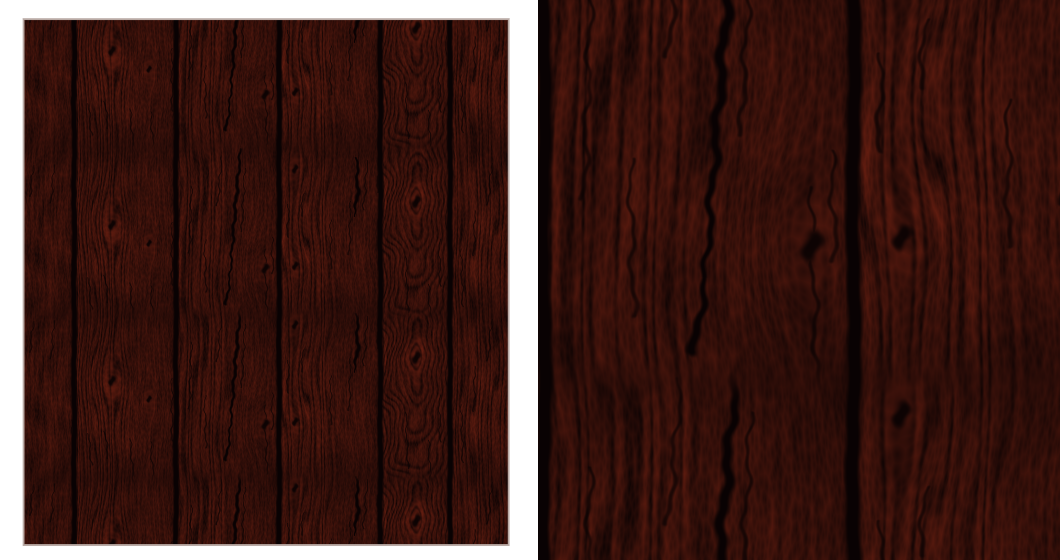
Left: the whole. Right: its middle third, enlarged.
This texture is drawn by a Shadertoy shader. Its source:

```glsl
const float EDGES[7] = float[7](.33, 1.02, 2.42, 3.84, 5.23, 6.19, 6.99);
const float PITCH[6] = float[6](.15, .052, .085, .08, .07, .075);
const vec3 KNOTS[6] = vec3[6](vec3(1.54, .70, .17), vec3(3.65, 1.30, .18),
    vec3(4.06, -.07, .15), vec3(4.06, 1.26, .15), vec3(5.73, .38, .22), vec3(2.05, .95, .12));

vec2 hash2(vec2 c) {
    return fract(sin(vec2(dot(c, vec2(127.1, 311.7)), dot(c, vec2(269.5, 183.3)))) * 43758.5);
}

// Distance to the nearest cell point
float cells(vec2 p) {
    vec2 base = floor(p);
    float nearest = 4.;
    for (int j = -1; j <= 1; j++)
        for (int i = -1; i <= 1; i++) {
            vec2 c = base + vec2(i, j);
            vec2 d = c + hash2(c) - p;
            nearest = min(nearest, dot(d, d));
        }
    return sqrt(nearest);
}

// Split in the wood, tapering from width wa to wb
float slit(vec2 p, vec2 a, vec2 b, float wa, float wb) {
    p.x += .012 * sin(p.y * 19.) + .006 * sin(p.y * 47.);
    vec2 ab = b - a;
    float h = clamp(dot(p - a, ab) / dot(ab, ab), 0., 1.);
    float w = mix(wa, wb, h);
    return 1. - smoothstep(w * .3, w + .012, length(p - a - ab * h));
}

// Brightness of the grain; t runs across the plank
float wood(vec2 q, int id, float t) {
    vec2 w = q;
    float pit = 0., glow = 0.;

    // Knots spread the fibres around a dark core
    for (int i = 0; i < 6; i++) {
        vec2 d = (q - KNOTS[i].xy) / KNOTS[i].z;
        w.x -= .8 * (q.x - KNOTS[i].x) * exp(-dot(d * d, vec2(.7, .15)));
        float r = length(d * vec2(1.2, .75) + .08 * sin(d.yx * 9.));
        pit = max(pit, .9 * (1. - smoothstep(.12, .42, r)));
        glow += .09 * exp(-8. * (r - .6) * (r - .6));
    }
    w.x += .03 * sin(2.75 * q.y + float(id) * 2.) + .009 * sin(5.5 * q.y + 4. * q.x);
    if (id == 1) w.x += .07 * sin(2.75 * q.y - .8) * (1. - t);

    // Growth rings: straight lines, or arches on the fifth plank
    float s = w.x / PITCH[id] + .3 * sin(q.x * 17.) + .25 * sin(q.x * 41.);
    if (id == 4) {
        vec2 d = q - KNOTS[4].xy;
        s = length(vec2(d.x, d.y * .24)) / .062
          + 1.3 * sin(5.5 * q.y + 6. * q.x) * smoothstep(.6, .1, t) + .3 * sin(q.y * 13.);
    }
    float ridge = sin(6.2832 * s) + .3 * sin(12.566 * s + 1.);
    float depth = id == 0 ? .05 : id > 3 ? .12 : mix(.13, .035, smoothstep(.4, .62, t));
    float fibre = cells(vec2(w.x * 26., q.y * 2.6));
    float fleck = cells(vec2(w.x * 52., q.y * 15.));
    float blotch = sin(w.x * 9. + 2. * sin(q.y * 2.75)) * sin(q.y * 5.5 + w.x * 3.);
    float tone = .42 + depth * ridge + .22 * (fibre - .47) + .22 * (fleck - .47)
               + (id == 0 || id == 5 ? .08 : .04) * blotch + glow;

    // Large splits
    pit = max(pit, slit(q, vec2(3.31, -.34), vec2(3.25, .3), .012, .03));
    pit = max(pit, slit(q, vec2(3.25, .3), vec2(3.16, 1.44), .03, .008));
    pit = max(pit, slit(q, vec2(3.16, 1.44), vec2(3.11, 1.78), .006, .026));
    pit = max(pit, slit(q, vec2(4.91, -.22), vec2(4.92, .28), .012, .035));
    pit = max(pit, slit(q, vec2(4.92, .28), vec2(4.87, .58), .035, .003));

    // Scattered hairline cracks
    for (int i = 0; i < 26; i++) {
        vec2 h = hash2(vec2(i, 7));
        vec2 a = vec2(.4 + 6.5 * (float(i) + h.x) / 26., h.y * 1.9 - .3);
        vec2 b = a + vec2(.12 * (h.y - .5), .25 + .7 * h.x);
        pit = max(pit, .65 * slit(q, a, b, .001, .007));
    }
    return tone * (1. - pit);
}

void mainImage(out vec4 fragColor, in vec2 fragCoord) {
    vec2 p = fragCoord / iResolution.xy * vec2(7.18, 7.69);
    p.y = 7.69 - p.y;
    float aa = 7.69 / iResolution.y;

    // Plank under this point and its grooves
    int id = 0;
    float gap = 9., lip = 0.;
    for (int i = 1; i < 6; i++) {
        float d = p.x - EDGES[i] + .006 * sin(p.y * 5. + float(i)) + .003 * sin(p.y * 23.);
        if (p.x > EDGES[i]) id = i;
        gap = min(gap, abs(d));
        lip += exp(-pow((d - .065) / .022, 2.));
    }
    float t = (p.x - EDGES[id]) / (EDGES[id + 1] - EDGES[id]);

    // Four stacked repeats, blended and dimmed at the joins
    vec3 joins = vec3(2., 4.3, 6.55), shifts = vec3(2.39, 4.53, 6.77);
    float tone = wood(p, id, t), shade = 1.;
    for (int i = 0; i < 3; i++) {
        float d = p.y - joins[i], k = smoothstep(-.12, .12, d);
        if (k > 0.) tone = mix(tone, wood(vec2(p.x, p.y - shifts[i]), id, t), k);
        shade -= .2 * exp(-d * d * 9.);
    }
    shade += .06 * sin(p.x * 2.3 + 1.) * sin(p.y * 2.75 + 1.5);
    shade -= .22 * exp(-gap * 9.);
    tone = tone * shade + .09 * lip * tone / .42;
    tone *= smoothstep(.018, .04 + aa, gap);
    vec3 col = mix(vec3(.035, .008, .01), vec3(.48, .14, .075), clamp(tone, 0., 1.));

    // Pale rim and white margin
    vec2 e = abs(p - vec2(3.66, 3.875)) - vec2(3.33, 3.605);
    float outside = max(e.x, e.y);
    col = mix(col, vec3(.73, .67, .65), smoothstep(-aa, 0., outside));
    col = mix(col, vec3(1), smoothstep(.012, .012 + aa, outside));
    fragColor = vec4(col, 1);
}
```
